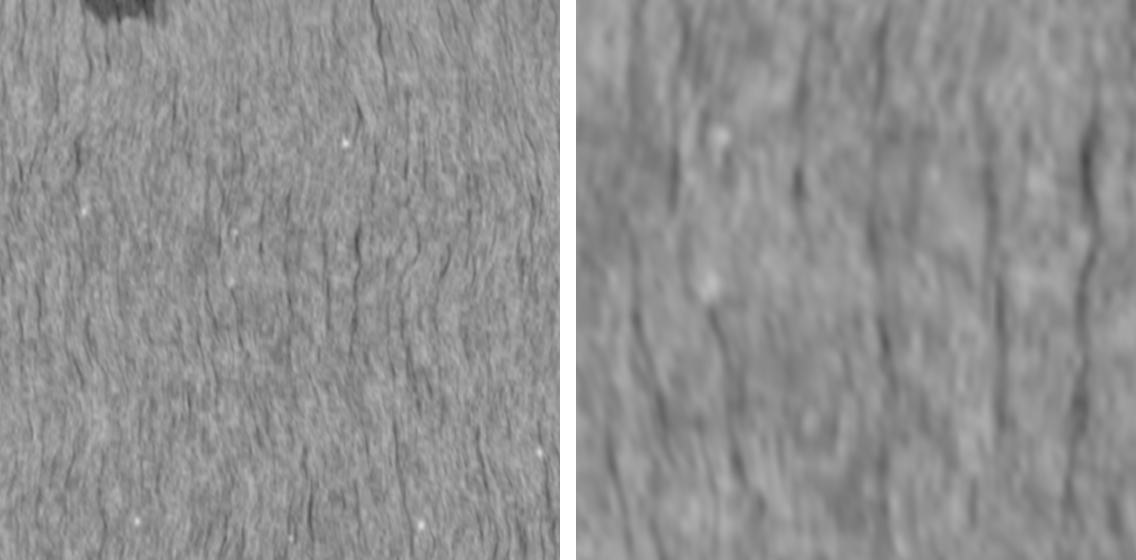
Left, the full canvas; right, a detail of the centre.
Give the GLSL for this texture, as a Shadertoy shader.

```glsl
vec2 hash2(vec2 p) {
    vec3 q = fract(p.xyx * vec3(0.1031, 0.1030, 0.0973));
    q += dot(q, q.yzx + 33.33);
    return fract((q.xx + q.yz) * q.zy);
}

float valueNoise(vec2 p) {
    vec2 cell = floor(p), f = fract(p);
    f = f * f * (3.0 - 2.0 * f);
    float low = mix(hash2(cell).x, hash2(cell + vec2(1, 0)).x, f.x);
    float high = mix(hash2(cell + vec2(0, 1)).x, hash2(cell + vec2(1, 1)).x, f.x);
    return mix(low, high, f.y);
}

// Layered sines bend the upright fibres
vec2 bendFibres(vec2 p) {
    float bend = 0.012 * sin(9.0 * p.y + 3.5 * p.x + 1.8)
               + 0.004 * sin(23.0 * p.y - 11.0 * p.x)
               + 0.0012 * sin(71.0 * p.y + 37.0 * p.x);
    return vec2(p.x + 0.05 * p.y + bend, p.y);
}

// Signed noise centred on zero
float grain(vec2 p, vec2 frequency) {
    return valueNoise(p * frequency + frequency.yx) - 0.5;
}

// Scattered thin tapered cracks, one candidate per cell
float cracks(vec2 p, vec2 grid, float width, float density) {
    vec2 home = floor(p * grid);
    float depth = 0.0;
    for (int j = -1; j <= 1; j++)
    for (int i = -1; i <= 1; i++) {
        vec2 id = home + vec2(i, j);
        vec2 place = hash2(id + grid), style = hash2(id + grid + 57.0);
        vec2 d = p - (id + 0.2 + 0.6 * place) / grid;
        float along = d.y * grid.y / (0.3 + 0.6 * style.y);
        float side = d.x + (place.y - 0.5) * 0.14 * d.y
                   + 0.0018 * sin(d.y * 85.0 + place.x * 6.28);
        float taper = smoothstep(0.0, 0.8, 1.0 - along * along);
        float line = exp(-side * side / (width * width));
        float strength = step(style.x, density) * (0.4 + 0.6 * place.x);
        depth = max(depth, line * taper * strength);
    }
    return depth;
}

// Rare pale specks
float specks(vec2 p, float grid, float radius, float density) {
    vec2 id = floor(p * grid);
    vec2 place = hash2(id + 211.0), style = hash2(id + 389.0);
    vec2 d = p - (id + 0.2 + 0.6 * place) / grid;
    d.y *= 0.75;
    float size = radius * (0.6 + 0.4 * style.y);
    return step(style.x, density) * exp(-dot(d, d) / (size * size)) * (0.4 + 0.6 * place.y);
}

// Ragged dark stain hanging from the top edge
float stain(vec2 p, vec2 centre, vec2 radius) {
    float ragged = 0.7 * grain(p, vec2(75.0, 22.0)) + 0.4 * grain(p, vec2(30.0, 18.0));
    return 1.0 - smoothstep(0.55, 1.15, length((p - centre) / radius) + ragged);
}

void mainImage(out vec4 fragColor, in vec2 fragCoord) {
    vec2 p = fragCoord / iResolution.xy;
    vec2 fibre = bendFibres(p);

    // Broad light falloff
    float baseGrey = 0.579;
    float grey = baseGrey + 0.025 * smoothstep(0.7, 1.0, p.y) * (1.0 - p.x);
    grey += 0.025 * grain(p, vec2(6.0, 5.0));

    // Upright fibres and fine grain, calmer towards the top
    float roughness = mix(1.0, 0.75, smoothstep(0.8, 1.0, p.y));
    float fibres = 0.115 * grain(fibre, vec2(118.0, 36.0))
                 + 0.100 * grain(fibre, vec2(185.0, 82.0))
                 + 0.055 * grain(fibre, vec2(52.0, 11.0))
                 + 0.050 * grain(p + 0.25 * p.yx, vec2(150.0, 130.0));
    grey += roughness * fibres;

    // Long and short cracks
    grey -= 0.14 * cracks(fibre, vec2(19.0, 8.0), 0.0042, 0.45);
    grey -= 0.09 * cracks(fibre, vec2(34.0, 15.0), 0.0034, 0.55);

    // Specks and stain
    grey += 0.30 * specks(p, 9.0, 0.0075, 0.13);
    grey -= 0.24 * stain(p, vec2(0.225, 1.01), vec2(0.085, 0.065));

    fragColor = vec4(vec3(clamp(grey, 0.0, 1.0)), 1.0);
}
```
